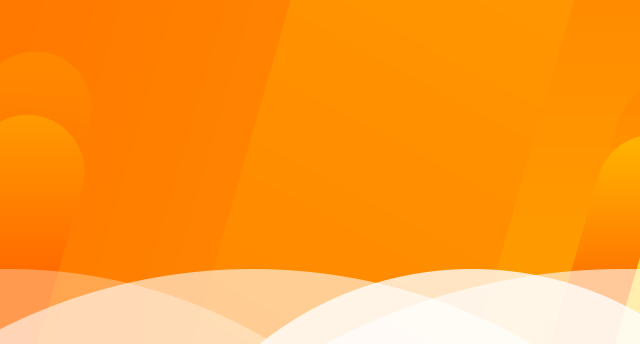
A Shadertoy shader for this background:

```glsl
#define SLANT 0.287        // sideways lean of every band and pill
#define PILL_RADIUS 0.166
#define HILL_TOP 0.218
#define BAND_EDGE 0.845
#define RIGHT_EDGE 1.669
#define CORNER_EDGE 2.075
#define DEEP_ORANGE vec3(1.0, 0.425, 0.0)
#define ORANGE vec3(1.0, 0.475, 0.0)
#define WARM_ORANGE vec3(1.0, 0.53, 0.0)
#define AMBER vec3(1.0, 0.6, 0.0)
#define GOLD vec3(1.0, 0.69, 0.0)
#define LEMON vec3(1.0, 0.83, 0.2)

// Coverage of a shape from its signed distance, one pixel soft
float cover(float dist) {
    return clamp(0.5 - dist * iResolution.y, 0.0, 1.0);
}

// Round-topped pill that runs down along the slant without end
float pill(vec2 p, vec2 top) {
    vec2 along = normalize(vec2(-SLANT, -1.0));
    vec2 q = p - top;
    return cover(length(q - along * max(dot(q, along), 0.0)) - PILL_RADIUS);
}

// Coverage of everything right of a slanted edge
float rightOf(float slantX, float edge) {
    return cover((edge - slantX) / sqrt(1.0 + SLANT * SLANT));
}

float ramp(float low, float high, float v) {
    return clamp((v - low) / (high - low), 0.0, 1.0);
}

void mainImage(out vec4 fragColor, in vec2 fragCoord) {
    vec2 p = fragCoord / iResolution.y;
    float slantX = p.x + SLANT * (1.0 - p.y);

    // Slanted background bands
    vec3 color = mix(ORANGE, WARM_ORANGE, 0.7 * ramp(0.1, BAND_EDGE, slantX));
    float bandLight = ramp(0.2, 1.2, 0.65 * p.y + 0.35 * p.x);
    vec3 band = mix(WARM_ORANGE, AMBER, 0.8 * bandLight);
    color = mix(color, band, rightOf(slantX, BAND_EDGE));
    vec3 rightBand = mix(AMBER, WARM_ORANGE, 0.75 * ramp(0.35, 1.0, p.y));
    color = mix(color, rightBand, rightOf(slantX, RIGHT_EDGE));

    // Faint pills that fade out downwards
    float leftFade = ramp(0.54, 0.8, p.y);
    color = mix(color, WARM_ORANGE, leftFade * pill(p, vec2(0.101, 0.684)));
    float rightFade = ramp(0.5, 0.72, p.y);
    color = mix(color, WARM_ORANGE, 0.7 * rightFade * pill(p, vec2(1.957, 0.6)));

    // Bright pills
    vec3 leftPill = mix(DEEP_ORANGE, AMBER, ramp(0.22, 0.66, p.y));
    color = mix(color, leftPill, pill(p, vec2(0.08, 0.5)));
    vec3 rightPill = mix(ORANGE, GOLD, ramp(0.21, 0.58, p.y));
    color = mix(color, rightPill, pill(p, vec2(1.899, 0.442)));
    color = mix(color, LEMON, rightOf(slantX, CORNER_EDGE));

    // Translucent white hills: centre x, radius, opacity
    vec3 hills[4] = vec3[4](
        vec3(0.024, 1.49, 0.31), vec3(0.734, 1.626, 0.58),
        vec3(1.372, 0.983, 0.77), vec3(1.812, 1.828, 0.6));
    for (int i = 0; i < 4; i++) {
        vec3 hill = hills[i];
        float dist = length(p - vec2(hill.x, HILL_TOP - hill.y)) - hill.y;
        color = mix(color, vec3(1.0), hill.z * cover(dist));
    }

    fragColor = vec4(color, 1.0);
}
```
